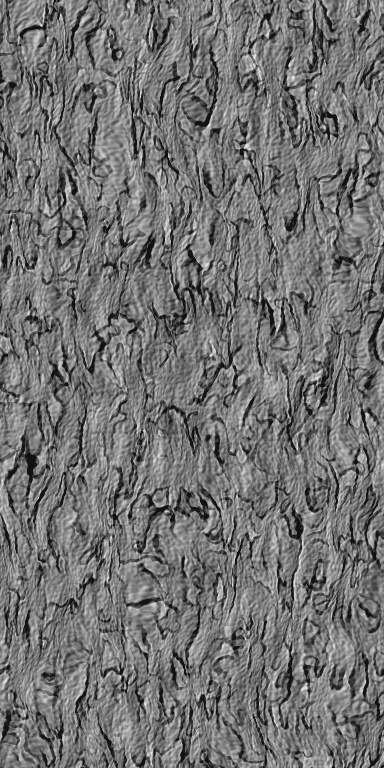
Write a Shadertoy shader that draws this texture.

```glsl
// Grey weathered tree bark: upright flaky ridges, thin jagged fissures and gritty relief.

const float BASE_TONE = 0.502;
const float DARKEST = 0.07;
const float BRIGHTEST = 0.90;
const float RELIEF_GAIN = 1.05;
const float FIBRE_CONTRAST = 0.22;
const float PATCH_CONTRAST = 0.08;
const float FISSURE_DEPTH = 0.38;
const float FLANK_GAIN = 0.13;
const float FLANK_WIDTH = 0.012;               // lit edge beside a fissure
const float THINNEST = 0.0018, WIDEST = 0.0052; // fissure half widths
const vec2 LIGHT_STEP = vec2(-0.0032, 0.0024); // toward the upper left
const vec2 RIDGE_FREQ = vec2(18.0, 4.0);
const vec2 FLAKE_FREQ = vec2(30.0, 8.5);
const vec2 CROSS_FREQ = vec2(26.0, 22.0);

// Pseudo-random unit gradient for a lattice corner
vec2 cornerGradient(vec2 cell) {
    uvec2 k = uvec2(ivec2(cell));
    uint h = k.x * 73857u + k.y * 19349u + 83492u;
    h = (h ^ (h >> 15)) * 739391u;
    h = (h ^ (h >> 13)) * 668265u;
    h ^= h >> 16;
    float angle = float(h & 65535u) * 6.28318 / 65536.0;
    return vec2(cos(angle), sin(angle));
}

float gradientNoise(vec2 p) {
    vec2 i = floor(p), f = p - i;
    vec2 u = f * f * f * (f * (f * 6.0 - 15.0) + 10.0);
    vec2 e = vec2(1.0, 0.0);
    float a = dot(cornerGradient(i), f);
    float b = dot(cornerGradient(i + e.xy), f - e.xy);
    float c = dot(cornerGradient(i + e.yx), f - e.yx);
    float d = dot(cornerGradient(i + e.xx), f - e.xx);
    return mix(mix(a, b, u.x), mix(c, d, u.x), u.y);
}

// Lean the upright grain left and right
vec2 leanGrain(vec2 p) {
    float lean = 0.050 * gradientNoise(p * vec2(5.0, 4.0) + 3.7);
    lean += 0.024 * gradientNoise(p * vec2(13.0, 8.0) + 21.3);
    return p + vec2(lean, 0.0);
}

// Small ragged offset for fissure edges
vec2 raggedness(vec2 p) {
    vec2 jag = vec2(gradientNoise(p * vec2(42.0, 32.0) + 7.1),
                    gradientNoise(p * vec2(36.0, 30.0) + 55.9));
    float nick = gradientNoise(p * vec2(95.0, 85.0) + 13.6);
    return jag * vec2(0.006, 0.010) + vec2(0.0035 * nick);
}

// Surface height: ridges, creased flakes and grit
float barkHeight(vec2 q) {
    float h = 0.55 * gradientNoise(q * vec2(24.0, 7.0) + 11.2);
    h += 0.42 * abs(gradientNoise(q * vec2(52.0, 22.0) + 31.8));
    h += 0.24 * abs(gradientNoise(q * vec2(88.0, 56.0) + 71.2));
    h += 0.20 * gradientNoise(q * vec2(126.0, 100.0) + 47.4);
    return h;
}

// Even-width dark fissure with one lit flank; returns a tone offset
float fissure(vec2 q, vec2 freq, float seed) {
    const float STEP = 0.001;
    float n = gradientNoise(q * freq + seed);
    float nx = gradientNoise((q + vec2(STEP, 0.0)) * freq + seed);
    float ny = gradientNoise((q + vec2(0.0, STEP)) * freq + seed);
    float slope = length(vec2(nx - n, ny - n)) / STEP;
    float d = n / (slope + 0.15 * freq.x);

    float open = smoothstep(-0.20, 0.30, gradientNoise(q * vec2(17.0, 9.0) + seed * 1.7));
    float width = mix(THINNEST, WIDEST, open);
    float crack = open * (1.0 - smoothstep(0.35 * width, width, abs(d)));
    float flank = smoothstep(0.5 * width, width, d)
                * (1.0 - smoothstep(width, width + FLANK_WIDTH, d));
    return FLANK_GAIN * flank * open - FISSURE_DEPTH * crack;
}

void mainImage(out vec4 fragColor, in vec2 fragCoord) {
    vec2 p = fragCoord / iResolution.x;
    vec2 grain = leanGrain(p);
    vec2 jag = raggedness(p);
    vec2 q = grain + jag;

    // Side-lit relief, kept crisp by a weaker warp
    vec2 surface = grain + 0.25 * jag;
    float relief = barkHeight(surface) - barkHeight(surface + LIGHT_STEP);
    float tone = BASE_TONE + RELIEF_GAIN * relief;

    // Upright fibres and broad weathering
    tone += FIBRE_CONTRAST * gradientNoise(q * vec2(46.0, 10.0) + 63.5);
    tone += PATCH_CONTRAST * gradientNoise(p * vec2(6.0, 2.5) + 91.6);

    // Long ridge gaps, flake edges and short cross cracks
    tone += fissure(q, RIDGE_FREQ, 5.3);
    tone += 0.85 * fissure(q, FLAKE_FREQ, 17.9);
    tone += 0.65 * fissure(q, CROSS_FREQ, 39.1);

    fragColor = vec4(vec3(clamp(tone, DARKEST, BRIGHTEST)), 1.0);
}
```
